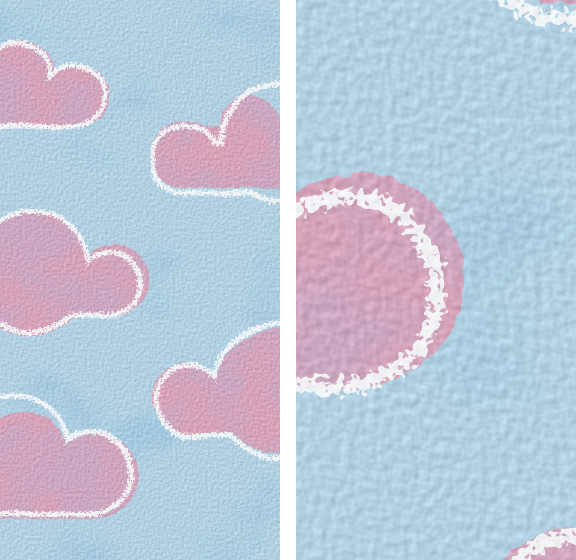
Left, the full canvas; right, a detail of the centre.
Write a WebGL 2 fragment shader that draws this pattern.

```glsl
#version 300 es
precision highp float;
// Pink gouache clouds with loose white chalk outlines on pale blue paper.
// Each cloud is a union of two discs and a flat base; gradient noise gives
// the ragged edges, the chalk gaps, the watercolour blooms and the paper relief.

uniform vec2 u_resolution;
out vec4 fragColor;

const int CLOUDS = 5;

// Tall lobe: centre x, centre height above the base, radius
const vec3 PAINT_TALL[CLOUDS] = vec3[](
    vec3(0.065, 0.178, 0.135), vec3(0.107, 0.219, 0.110), vec3(0.109, 0.151, 0.221),
    vec3(0.010, 0.156, 0.221), vec3(0.086, 0.211, 0.164));
const vec3 CHALK_TALL[CLOUDS] = vec3[](
    vec3(0.057, 0.174, 0.125), vec3(0.000, 0.182, 0.210), vec3(0.109, 0.154, 0.214),
    vec3(0.000, 0.164, 0.240), vec3(0.047, 0.221, 0.203));

// Low lobe: centre x, radius, height of the base on the canvas
const vec3 PAINT_LOW[CLOUDS] = vec3[](
    vec3(0.279, 0.112, 1.544), vec3(0.339, 0.120, 1.328), vec3(0.404, 0.128, 0.872),
    vec3(0.331, 0.125, 0.451), vec3(0.341, 0.153, 0.148));
const vec3 CHALK_LOW[CLOUDS] = vec3[](
    vec3(0.266, 0.109, 1.549), vec3(0.339, 0.120, 1.310), vec3(0.388, 0.112, 0.875),
    vec3(0.318, 0.125, 0.443), vec3(0.323, 0.146, 0.164));

const vec3 SKY = vec3(0.695, 0.815, 0.882);
const vec3 SKY_DEEP = vec3(0.61, 0.765, 0.87);
const vec3 MAUVE = vec3(0.795, 0.655, 0.755);
const vec3 ROSE = vec3(0.845, 0.635, 0.715);
const vec3 CHALK = vec3(0.955, 0.965, 0.97);
const float CHALK_HALF_WIDTH = 0.0095;

// Unit gradient direction for a lattice cell
vec2 gradient(ivec2 cell) {
    uint h = uint(cell.x) * 374761393u + uint(cell.y) * 668265263u;
    h = (h ^ (h >> 13)) * 1274126177u;
    h ^= h >> 16;
    float angle = float(h & 65535u) * 6.2831853 / 65536.0;
    return vec2(cos(angle), sin(angle));
}

float gradientNoise(vec2 p) {
    ivec2 cell = ivec2(floor(p));
    vec2 f = fract(p);
    vec2 u = f * f * f * (f * (f * 6.0 - 15.0) + 10.0);
    float a = dot(gradient(cell), f);
    float b = dot(gradient(cell + ivec2(1, 0)), f - vec2(1, 0));
    float c = dot(gradient(cell + ivec2(0, 1)), f - vec2(0, 1));
    float d = dot(gradient(cell + ivec2(1, 1)), f - vec2(1, 1));
    return mix(mix(a, b, u.x), mix(c, d, u.x), u.y);
}

float fbm(vec2 p) {
    float sum = 0.0, weight = 1.0;
    for (int i = 0; i < 4; i++) {
        sum += weight * gradientNoise(p);
        p = p * 2.03 + 17.3;
        weight *= 0.5;
    }
    return sum;
}

// Noise lit from the upper left
float relief(vec2 p) {
    vec2 toLight = vec2(-0.28, 0.34);
    return gradientNoise(p - toLight) - gradientNoise(p + toLight);
}

// Signed distance to a cloud growing inward from the canvas side
float cloudDistance(vec2 p, vec3 tall, vec3 low) {
    p.y -= low.z;
    float tallLobe = length(p - tall.xy) - tall.z;
    float lowLobe = length(p - low.xy) - low.y;
    float base = max(max(-p.y, p.y - tall.y), p.x - low.x);
    return min(min(tallLobe, lowLobe), base);
}

float coverage(float distance, float softness) {
    return 1.0 - smoothstep(-softness, softness, distance);
}

void main() {
    vec2 p = gl_FragCoord.xy / u_resolution.x;
    float softness = 0.9 / u_resolution.x;

    // Hand wobble and ragged rim
    vec2 wobble = 0.012 * vec2(gradientNoise(p * 7.0), gradientNoise(p * 7.0 + 40.0));
    float ragged = 0.006 * gradientNoise(p * 42.0) + 0.004 * gradientNoise(p * 95.0);
    float paint = 1.0, line = 1.0;
    for (int i = 0; i < CLOUDS; i++) {
        vec2 q = p + wobble;
        if (i % 2 == 1) q.x = 1.0 - q.x;
        paint = min(paint, cloudDistance(q, PAINT_TALL[i], PAINT_LOW[i]));
        line = min(line, abs(cloudDistance(q, CHALK_TALL[i], CHALK_LOW[i])));
    }

    // Watercolour washes
    float skyBloom = smoothstep(0.0, 0.75, fbm(p * vec2(2.2, 3.4) + 5.0));
    float roseBloom = smoothstep(-0.35, 0.5, fbm(p * 4.5 + 31.0));
    vec3 color = mix(SKY, SKY_DEEP, 0.75 * skyBloom);
    color = mix(color, mix(MAUVE, ROSE, roseBloom), coverage(paint + ragged, softness));

    // Paper grain
    float grain = relief(p * 95.0) + 0.6 * relief(p * 180.0 + 9.0);
    color += 0.062 * grain;

    // Chalk catches only the raised tooth of the paper
    float tooth = gradientNoise(p * 120.0 + 70.0);
    float stroke = coverage(line - CHALK_HALF_WIDTH + 0.014 * tooth, softness);
    stroke *= smoothstep(-0.42, -0.18, gradientNoise(p * 150.0 + 23.0));
    color = mix(color, CHALK + 0.025 * grain, 0.95 * stroke);

    fragColor = vec4(clamp(color, 0.0, 1.0), 1.0);
}
```
